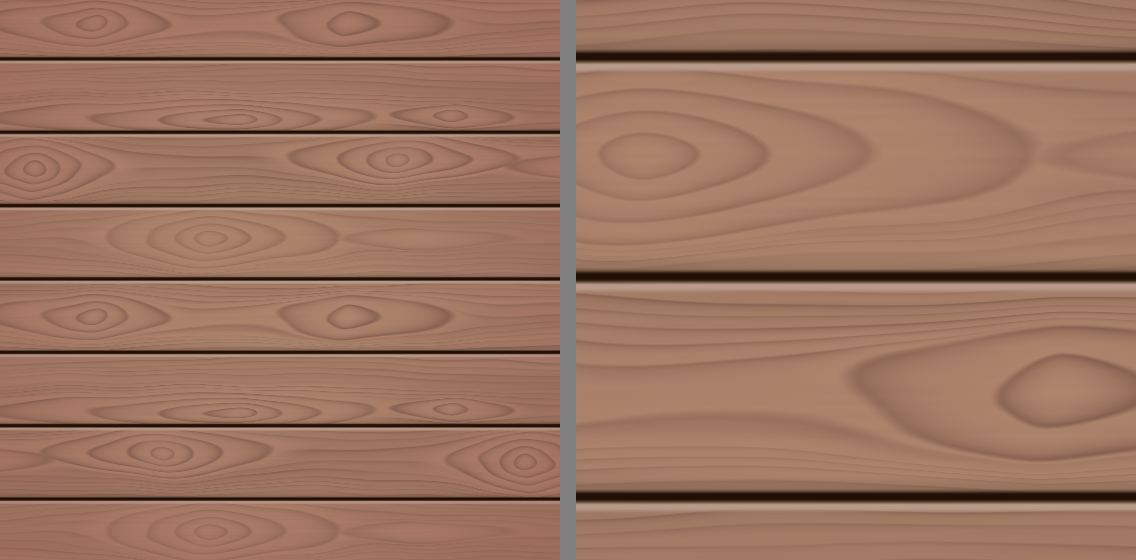
Left, the full canvas; right, a detail of the centre.
Write a WebGL 1 fragment shader that draws this texture.

```glsl
precision highp float;
uniform vec2 u_resolution;

#define PITCH 0.131
#define FIRST_GAP 0.895
#define GRAIN_LINES 11.0
#define GRAIN_DEPTH 0.72
#define WARP 0.07
#define WOOD_CENTER vec3(0.675, 0.512, 0.418)
#define WOOD_EDGE vec3(0.645, 0.455, 0.390)
#define GRAIN vec3(0.46, 0.32, 0.27)
#define HIGHLIGHT vec3(0.73, 0.62, 0.56)
#define GAP_RIM vec3(0.25, 0.18, 0.12)
#define GAP_CORE vec3(0.13, 0.06, 0.02)

float hash(vec2 p) {
  vec3 q = fract(p.xyx * vec3(0.1031, 0.1030, 0.0973));
  q += dot(q, q.yzx + 33.33);
  return fract((q.x + q.y) * q.z);
}

float noise(vec2 p) {
  vec2 i = floor(p), f = fract(p);
  f = f * f * (3.0 - 2.0 * f);
  return mix(mix(hash(i), hash(i + vec2(1.0, 0.0)), f.x),
             mix(hash(i + vec2(0.0, 1.0)), hash(i + vec2(1.0, 1.0)), f.x), f.y);
}

// Dark stroke with one crisp side and one fading side, peaking at integers
float stroke(float f) {
  float t = fract(f + 0.15);
  return smoothstep(0.0, 0.15, t) * exp(-4.5 * max(t - 0.15, 0.0));
}

// Lens-shaped knot: draws its rings and bends the grain level around it
// grain = (level, clearance, rings)
void knot(inout vec3 grain, vec2 p, vec2 center, vec2 size, float rings, float skew) {
  vec2 d = (p - center) / size;
  d.x /= 1.0 + skew * sign(d.x);
  float q = sqrt(d.x * d.x + 0.01) - 0.1 + d.y * d.y;
  float r = sqrt(max(q, 0.0)) * rings;
  grain.x = mix(grain.x, center.y, exp(-1.2 * max(q - 1.0, 0.0)));
  grain.y *= smoothstep(1.0, 1.5, q);
  float inside = step(r, rings + 0.15) * smoothstep(0.15, 0.6, r);
  grain.z = max(grain.z, stroke(-r) * inside);
}

// Four plank designs, p.y measured downward from the plank's top
vec3 plankGrain(vec2 p, float kind) {
  vec3 g = vec3(p.y, 1.0, 0.0);
  if (kind < 0.5) {
    knot(g, p, vec2(0.168, 0.51), vec2(0.145, 0.31), 3.0, -0.18);
    knot(g, p, vec2(0.618, 0.52), vec2(0.135, 0.29), 2.0, 0.25);
  } else if (kind < 1.5) {
    knot(g, p, vec2(0.420, 0.82), vec2(0.310, 0.28), 4.0, -0.28);
    knot(g, p, vec2(0.810, 0.78), vec2(0.098, 0.16), 2.0, 0.0);
  } else if (kind < 2.5) {
    knot(g, p, vec2(0.055, 0.50), vec2(0.130, 0.42), 4.0, 0.0);
    knot(g, p, vec2(0.707, 0.36), vec2(0.180, 0.34), 4.0, 0.06);
    knot(g, p, vec2(1.100, 0.49), vec2(0.175, 0.22), 2.0, 0.0);
  } else {
    knot(g, p, vec2(0.371, 0.43), vec2(0.185, 0.41), 4.0, 0.12);
    knot(g, p, vec2(0.730, 0.47), vec2(0.130, 0.14), 1.0, 0.25);
  }
  return g;
}

void main() {
  vec2 uv = gl_FragCoord.xy / u_resolution;

  // Plank row, design and local coordinates
  float s = (FIRST_GAP - uv.y) / PITCH;
  float row = floor(s) + 1.0;
  float v = fract(s);
  float kind = mod(row, 4.0);
  bool mirrored = kind > 1.5 && kind < 2.5 && row > 4.0;
  float x = mirrored ? 1.0 - uv.x : uv.x;

  // Wavy grain and knots
  vec2 seed = vec2(kind * 17.0 + 3.0, kind * 9.0);
  vec2 p = vec2(x, v);
  p.y += WARP * (noise(vec2(x * 9.0, v * 2.5) + seed) - 0.5);
  p.x += 0.025 * (noise(vec2(x * 12.0, v * 5.0) + seed + 40.0) - 0.5);
  vec3 g = plankGrain(p, kind);
  float f = g.x * GRAIN_LINES + 1.6 * noise(vec2(x * 2.0, g.x * 6.0) + seed);
  float id = floor(f + 0.15);
  float fade = 0.3 + 0.7 * noise(vec2(x * 4.0, id * 3.7) + seed);
  float lines = stroke(f) * g.y * fade * (0.45 + 0.55 * hash(vec2(id + 20.0, kind)));
  float rings = g.z * (0.55 + 0.4 * noise(vec2(x * 14.0, v * 3.0) + seed));
  float depth = GRAIN_DEPTH * (kind > 2.5 ? 0.65 : 1.0);

  // Wood tone, broad shading and fine fibres
  float vignette = smoothstep(0.1, 0.7, length(uv - 0.5));
  vec3 color = mix(WOOD_CENTER, WOOD_EDGE, vignette);
  color *= 1.0 - 0.08 * g.y * noise(vec2(x * 2.0, g.x * 5.0) + seed + 80.0);
  color *= 0.985 + 0.03 * noise(vec2(x * 8.0, v * 40.0) + seed);
  color = mix(color, GRAIN, depth * max(lines, rings));

  // Lit upper edge, shaded lower edge and gap between planks
  float lit = smoothstep(0.020, 0.040, v) * (1.0 - smoothstep(0.050, 0.078, v));
  color = mix(color, HIGHLIGHT, lit * (0.9 - 0.25 * vignette));
  color *= 1.0 - 0.12 * smoothstep(0.90, 0.98, v);
  float d = min(v, 1.0 - v);
  vec3 gap = mix(GAP_CORE, GAP_RIM, smoothstep(0.008, 0.026, d));
  color = mix(color, gap, 1.0 - smoothstep(0.014, 0.038, d));

  gl_FragColor = vec4(color, 1.0);
}
```
